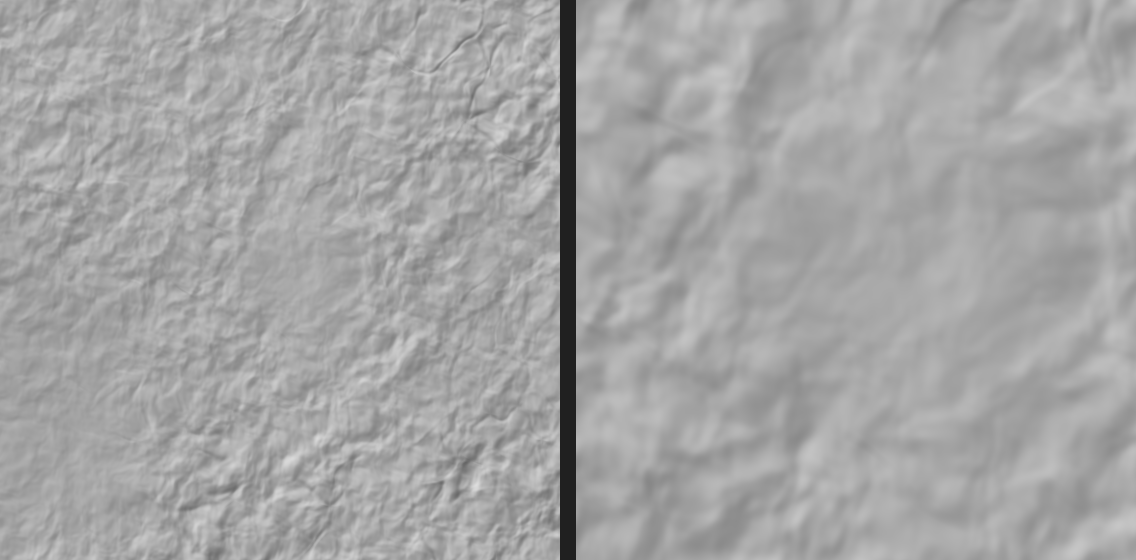
Left, the full canvas; right, a detail of the centre.
Write a three.js fragment shader that draws this texture map.

```glsl
varying vec2 vUv;

vec2 hashGradient(vec2 cell) {
  vec2 k = vec2(dot(cell, vec2(127.1, 311.7)), dot(cell, vec2(269.5, 183.3)));
  return 2.0 * fract(sin(k) * 43758.5453) - 1.0;
}

float noise(vec2 p) {
  vec2 i = floor(p);
  vec2 f = p - i;
  vec2 u = f * f * f * (f * (f * 6.0 - 15.0) + 10.0);
  float a = dot(hashGradient(i), f);
  float b = dot(hashGradient(i + vec2(1.0, 0.0)), f - vec2(1.0, 0.0));
  float c = dot(hashGradient(i + vec2(0.0, 1.0)), f - vec2(0.0, 1.0));
  float d = dot(hashGradient(i + 1.0), f - 1.0);
  return mix(mix(a, b, u.x), mix(c, d, u.x), u.y);
}

vec2 warp(vec2 p) {
  vec2 coarse = vec2(noise(p * 9.0 + 3.7), noise(p * 9.0 + 41.2));
  vec2 fine = vec2(noise(p * 31.0 + 8.1), noise(p * 31.0 + 67.4));
  return p + 0.02 * coarse + 0.008 * fine;
}

// Worn areas low down and in the upper right corner
float wornArea(vec2 p) {
  float low = smoothstep(0.4, 0.15, p.y) * smoothstep(0.12, 0.4, p.x);
  float corner = smoothstep(0.42, 0.12, length(p - vec2(0.95, 0.94)));
  return clamp(max(low, corner) + 0.5 * noise(p * 5.0 + 12.0), 0.0, 1.0);
}

// Thin broken lines along the zero contours of noise
float cracks(vec2 q) {
  float n = min(abs(noise(q * 6.5 + 5.3)), abs(noise(q * 8.5 + 29.6)));
  float broken = smoothstep(-0.2, 0.12, noise(q * 7.0 + 51.0));
  return exp(-n * n / 0.0012) * broken;
}

float plasterHeight(vec2 p) {
  vec2 q = warp(p);

  // Flat trowelled patches
  float flatness = smoothstep(0.38, 0.08, length((p - vec2(0.08, 0.26)) * vec2(1.0, 1.2)));
  flatness = max(flatness, 0.5 * smoothstep(0.18, 0.05, length(p - vec2(0.54, 0.5))));
  float rough = 0.95 + 0.7 * noise(p * 4.5 + 17.0) - 0.55 * flatness + 0.25 * wornArea(p);
  rough = clamp(rough, 0.35, 1.4);

  // Lumps, from broad to fine
  mat2 turn = mat2(0.8, 0.6, -0.6, 0.8);
  vec2 s = q * vec2(1.1, 0.95);
  float lumps = 0.0;
  float freq = 12.0;
  for (int i = 0; i < 4; i++) {
    float weight = i == 0 ? 0.65 : (i == 3 ? 0.45 : 1.0);
    lumps += weight * noise(s * freq + 19.0) / freq;
    s = turn * s;
    freq *= 2.0;
  }

  // Edges of raised flakes
  float flakes = smoothstep(-0.04, 0.04, noise(q * 5.5 + 73.0));
  flakes += 0.7 * smoothstep(-0.05, 0.05, noise(q * 11.0 + 37.0));
  return rough * (lumps + 0.007 * flakes) - 0.009 * cracks(q) * wornArea(p);
}

void main() {
  // Relief lit from the upper left
  vec2 toLight = 0.002 * normalize(vec2(-0.75, 1.0));
  float slope = (plasterHeight(vUv - toLight) - plasterHeight(vUv + toLight)) / 0.004;
  slope = slope / (1.0 + 0.1 * abs(slope));

  // Broad stains and dark crack lines
  float tone = 0.658 + 0.04 * noise(vUv * 3.0 + 7.0);
  tone -= 0.03 * smoothstep(0.4, 0.1, length(vUv - vec2(0.03, 0.35)));
  tone -= 0.06 * cracks(warp(vUv)) * wornArea(vUv);
  gl_FragColor = vec4(vec3(tone + 0.065 * slope), 1.0);
}
```
